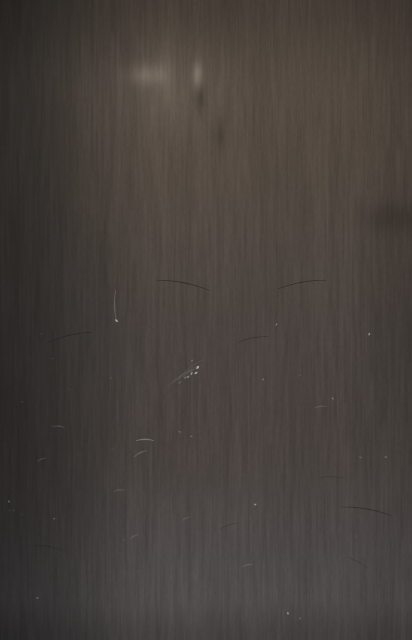
Reproduce this texture procedurally as a Shadertoy shader.

```glsl
// A dark, worn wooden panel: a vertical tone gradient under soft side light,
// fine upright grain from stretched value noise, a smeared sheen near the top,
// and hashed scratches, hairlines and chips, mostly in the lower half.

const vec3 GREY_BASE   = vec3(0.315, 0.298, 0.298);
const vec3 UMBER_MID   = vec3(0.288, 0.262, 0.248);
const vec3 BROWN_UPPER = vec3(0.338, 0.297, 0.262);
const vec3 SHEEN_COLOR = vec3(0.30, 0.29, 0.28);
const vec3 CHIP_COLOR  = vec3(0.74, 0.75, 0.76);
const vec3 CRACK_COLOR = vec3(0.12, 0.11, 0.11);
const float LEFT_SHADE = 0.56;
const float GRAIN_DEPTH = 0.085;
const float STREAK_DEPTH = 0.05;
const int SCRATCHES = 9;
const int HAIRLINES = 9;
const int SPECKS = 30;
const int CLUSTER_CHIPS = 6;

float hash(vec2 p) {
    vec3 q = fract(vec3(p.xyx) * 0.1031);
    q += dot(q, q.yzx + 33.33);
    return fract((q.x + q.y) * q.z);
}

vec4 hash4(float seed) {
    return vec4(hash(vec2(seed, 1.7)), hash(vec2(seed, 5.3)),
                hash(vec2(seed, 9.1)), hash(vec2(seed, 14.9)));
}

float noise(vec2 p) {
    vec2 i = floor(p), f = fract(p);
    f = f * f * (3.0 - 2.0 * f);
    return mix(mix(hash(i), hash(i + vec2(1, 0)), f.x),
               mix(hash(i + vec2(0, 1)), hash(i + vec2(1, 1)), f.x), f.y);
}

float glow(vec2 p, vec2 center, vec2 size) {
    vec2 d = (p - center) / size;
    return exp(-dot(d, d));
}

// Coverage of a tapered, slightly bowed stroke centred on c
float stroke(vec2 p, vec2 c, float angle, float halfLen, float width, float bow, float px) {
    vec2 axis = vec2(cos(angle), sin(angle));
    vec2 d = p - c;
    vec2 q = vec2(dot(d, axis), dot(d, vec2(-axis.y, axis.x)));
    float t = clamp(q.x / halfLen, -1.0, 1.0);
    q.y += bow * halfLen * t * t;
    float radius = width * (1.0 - 0.6 * abs(t));
    float dist = length(vec2(q.x - t * halfLen, q.y)) - radius;
    return (1.0 - smoothstep(-px, px, dist)) * min(1.0, 2.0 * width / px);
}

vec3 panel(vec2 uv) {
    vec3 col = mix(GREY_BASE, UMBER_MID, smoothstep(0.05, 0.33, uv.y));
    col = mix(col, BROWN_UPPER, smoothstep(0.42, 0.82, uv.y));
    float left = smoothstep(-0.05, 0.42, uv.x);
    col = mix(vec3(dot(col, vec3(0.333))), col, 0.6 + 0.4 * left);
    col *= mix(LEFT_SHADE, 1.0, left);
    col *= 1.0 - 0.22 * smoothstep(0.84, 1.04, uv.y);
    col *= 1.0 - 0.14 * smoothstep(0.75, 1.05, uv.x);
    return col * (1.0 - 0.14 * (1.0 - smoothstep(0.0, 0.07, uv.y)));
}

float grain(vec2 p) {
    float fine = noise(p * vec2(430.0, 28.0)) + noise(p * vec2(250.0, 11.0) + 31.0) - 1.0;
    float tooth = noise(p * vec2(480.0, 190.0) + 7.0) - 0.5;
    float streak = noise(p * vec2(48.0, 5.0) + 63.0) + noise(p * vec2(14.0, 4.0) + 17.0) - 1.0;
    return 1.0 + GRAIN_DEPTH * (fine + 0.6 * tooth) + STREAK_DEPTH * streak;
}

void mainImage(out vec4 fragColor, in vec2 fragCoord) {
    vec2 uv = fragCoord / iResolution.xy;
    vec2 p = fragCoord / iResolution.y;
    float width = iResolution.x / iResolution.y;
    float px = 0.8 / iResolution.y;
    vec3 col = panel(uv) * grain(p);

    // Sheen: a wide haze, two bright smears and dark streaks below
    float smear = 0.5 + 0.9 * noise(p * vec2(75.0, 9.0) + 5.0);
    float sheen = 0.16 * glow(uv, vec2(0.39, 0.87), vec2(0.16, 0.07));
    sheen += 0.38 * glow(uv, vec2(0.35, 0.883), vec2(0.045, 0.016));
    sheen += 0.50 * glow(uv, vec2(0.48, 0.883), vec2(0.013, 0.020));
    col += SHEEN_COLOR * sheen * smear;
    col *= 1.0 - 0.20 * glow(uv, vec2(0.485, 0.845), vec2(0.012, 0.025));
    col *= 1.0 - 0.14 * glow(uv, vec2(0.535, 0.79), vec2(0.010, 0.030));
    col *= 1.0 - 0.16 * glow(uv, vec2(0.96, 0.66), vec2(0.08, 0.025));

    // Dark hairline cracks
    for (int i = 0; i < HAIRLINES; i++) {
        vec4 h = hash4(float(i) + 40.0);
        vec2 c = vec2(h.x * width, 0.05 + 0.55 * h.y);
        float line = stroke(p, c, 0.9 * (h.z - 0.6), 0.012 + 0.03 * h.w, 0.0007, 0.1, px);
        col = mix(col, CRACK_COLOR, line * (0.2 + 0.45 * h.w));
    }

    // Pale scratches
    for (int i = 0; i < SCRATCHES; i++) {
        vec4 h = hash4(float(i) + 80.0);
        vec2 c = vec2((0.08 + 0.88 * h.x) * width, 0.08 + 0.38 * h.y);
        float line = stroke(p, c, 0.7 * (h.z - 0.35), 0.006 + 0.012 * h.w, 0.0011, 0.15, px);
        col = mix(col, CHIP_COLOR, line * (0.15 + 0.65 * h.w * h.w));
    }

    // Small specks, denser toward the foot
    for (int i = 0; i < SPECKS; i++) {
        vec4 h = hash4(float(i) + 120.0);
        vec2 c = vec2(h.x * width, 0.03 + 0.47 * h.y);
        float dotMask = stroke(p, c, 6.28 * h.z, 0.0014, 0.0006 + 0.0009 * h.w, 0.0, px);
        col = mix(col, CHIP_COLOR, dotMask * (0.12 + 0.6 * h.w * h.w));
    }

    // Knocked cluster: chips on a diagonal with faint scuffs alongside
    for (int i = 0; i < CLUSTER_CHIPS; i++) {
        vec4 h = hash4(float(i) + 200.0);
        float t = float(i) / float(CLUSTER_CHIPS - 1);
        vec2 c = mix(vec2(0.283, 0.404), vec2(0.311, 0.423), t) + 0.006 * (h.xy - 0.5);
        float chip = stroke(p, c, 0.5 + h.z, 0.002, 0.0008 + 0.0011 * t, 0.0, px);
        float scuff = stroke(p, c + vec2(-0.006, 0.004), 0.55, 0.018, 0.0006, 0.1, px);
        col = mix(col, CHIP_COLOR, max(chip * (0.3 + 0.6 * t), 0.12 * scuff));
    }

    // Upright nick: a faint curved tail ending in a bright chip
    float tail = stroke(p, vec2(0.179, 0.522), 1.6, 0.024, 0.0010, 0.1, px);
    float nick = stroke(p, vec2(0.182, 0.499), -0.7, 0.002, 0.0016, 0.0, px);
    col = mix(col, CHIP_COLOR, max(0.25 * tail, 0.85 * nick));

    fragColor = vec4(clamp(col, 0.0, 1.0), 1.0);
}
```
